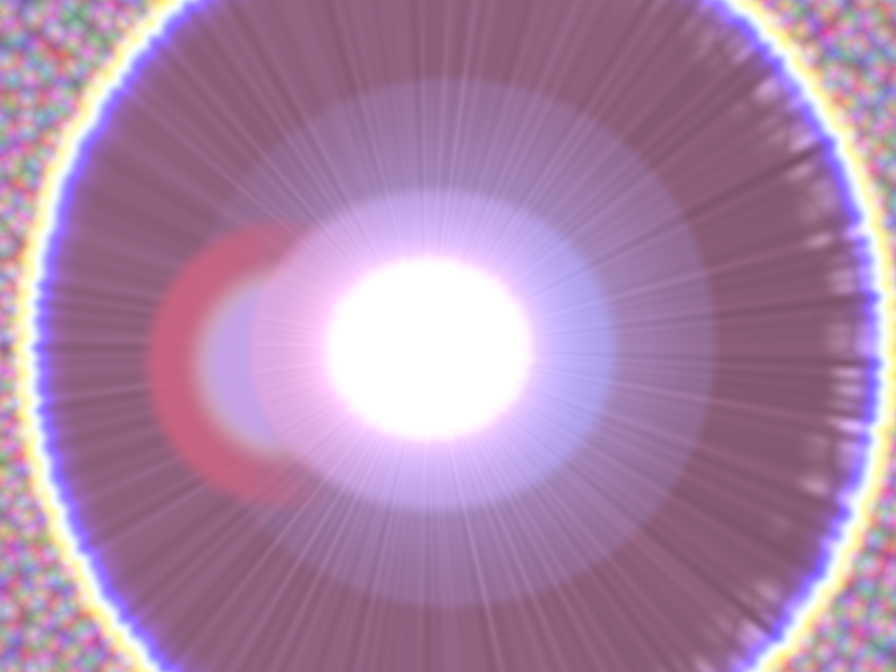
This background is drawn by a WebGL 2 fragment shader. Its source:

```glsl
#version 300 es
precision highp float;

uniform vec2 u_resolution;
out vec4 fragColor;

// Lengths are in canvas heights
const float TAU = 6.2831853;
const vec2 CORE_POS = vec2(0.637, 0.481);
const vec2 CORE_RADII = vec2(0.151, 0.133);
const vec2 RIM_POS = vec2(0.681, 0.481);
const vec2 RIM_RADII = vec2(0.636, 0.676);
const vec3 RIM_SHIFT = vec3(0.009, 0.006, -0.008);
const float RIM_WIDTH = 0.018;
const vec2 OUTER_POS = vec2(0.672, 0.490);
const float OUTER_RADIUS = 0.393;
const vec2 INNER_POS = vec2(0.647, 0.479);
const vec2 INNER_RADII = vec2(0.268, 0.238);
const vec2 GHOST_POS = vec2(0.432, 0.458);
const float GHOST_RADIUS = 0.213;
const float GHOST_HOLE = 0.142;
const float SPOKES = 150.0;

const vec3 MAUVE = vec3(0.565, 0.380, 0.500);
const vec3 DUSK = vec3(0.515, 0.345, 0.445);
const vec3 LILAC = vec3(0.640, 0.530, 0.750);
const vec3 VIOLET = vec3(0.760, 0.650, 0.930);
const vec3 PINK = vec3(0.850, 0.640, 0.870);
const vec3 BLUE = vec3(0.680, 0.640, 0.960);
const vec3 ROSE = vec3(0.790, 0.390, 0.510);
const vec3 CREAM = vec3(0.800, 0.680, 0.770);
const vec3 ASH = vec3(0.660, 0.540, 0.660);

vec2 hash2(vec2 p) {
    vec3 h = fract(p.xyx * vec3(0.1031, 0.1030, 0.0973));
    h += dot(h, h.yzx + 33.33);
    return fract((h.xx + h.yz) * h.zy);
}

// Cellular distance, wrapping around the circle along x
float cells(vec2 p, float period, float seed) {
    vec2 base = floor(p);
    float nearest = 2.0;
    for (int j = -1; j <= 1; j++) {
        for (int i = -1; i <= 1; i++) {
            vec2 cell = base + vec2(i, j);
            vec2 key = vec2(mod(cell.x, period), cell.y) + seed;
            nearest = min(nearest, length(cell + hash2(key) - p));
        }
    }
    return nearest;
}

// Whole frequencies keep the layered sines seamless in angle
float rays(float angle, float frequency) {
    float sum = 0.0;
    for (int i = 0; i < 6; i++) {
        float k = float(i);
        float n = floor(frequency * (1.0 + 0.43 * k));
        sum += sin(n * angle + k * k * 1.7 + 2.0 * sin(angle * (3.0 + k)));
    }
    return sum / 6.0;
}

// Distance to an ellipse edge, scaled by its width
float ellipse(vec2 p, vec2 radii) {
    return (length(p / radii) - 1.0) * radii.x;
}

float inside(float d, float softness) {
    return 1.0 - smoothstep(-softness, softness, d);
}

void main() {
    vec2 p = gl_FragCoord.xy / u_resolution.y;
    vec2 fromCore = p - CORE_POS;
    float radius = length(fromCore);
    float angle = atan(fromCore.y, fromCore.x);
    float turn = angle / TAU + 0.5;
    float fineRays = rays(angle, 47.0);
    float wideRays = rays(angle, 13.0);
    float right = smoothstep(0.1, 0.6, fromCore.x);

    // Mauve field with radial streaks
    vec3 color = mix(MAUVE, DUSK, right * 0.8);
    color += MAUVE * (0.07 * fineRays + 0.05 * wideRays);
    color += 0.10 * pow(max(fineRays, 0.0), 2.0) * smoothstep(0.6, 0.2, radius);

    // Nested halos, pink on the left and blue on the right
    float outer = length(p - OUTER_POS) - OUTER_RADIUS;
    float outerFill = inside(outer, 0.012) * mix(0.42, 1.0, smoothstep(0.0, -0.17, outer));
    outerFill *= mix(0.55, 1.0, smoothstep(-0.38, -0.05, fromCore.x));
    color = mix(color, LILAC + 0.03 * fineRays, outerFill * 0.9);
    float inner = ellipse(p - INNER_POS, INNER_RADII);
    vec3 tint = mix(PINK, VIOLET, smoothstep(-0.22, -0.02, fromCore.x));
    tint = mix(tint, BLUE, smoothstep(0.08, 0.25, fromCore.x));
    float innerFill = inside(inner, 0.018);

    // Red crescent around a lilac hole
    float ghost = length(p - GHOST_POS);
    float fade = smoothstep(0.10, -0.06, p.x - GHOST_POS.x);
    float crescent = inside(ghost - GHOST_RADIUS, 0.018) * fade;
    color = mix(color, ROSE, crescent * mix(0.55, 0.9, smoothstep(0.02, -0.15, p.x - GHOST_POS.x)));
    float hole = inside(ghost - GHOST_HOLE, 0.025) * fade;
    color = mix(color, mix(VIOLET, CREAM, smoothstep(0.10, 0.14, ghost)), hole * 0.9);
    color = mix(color, tint + 0.025 * fineRays, innerFill * mix(0.72, 0.92, smoothstep(0.0, -0.08, inner)));
    color.r += 0.05 * exp(-pow(inner / 0.008, 2.0)) * fade;

    // Bright core and its bloom
    float core = ellipse(fromCore, CORE_RADII) + 0.004 * wideRays + 0.003 * fineRays;
    color += vec3(0.26, 0.22, 0.16) * exp(-max(core, 0.0) / 0.045);
    color = mix(color, vec3(1.0), inside(core, 0.014));

    // Colored speckle beyond the rim, pale clumps just inside it
    float rim = ellipse(p - RIM_POS, RIM_RADII);
    vec2 polar = vec2(turn * SPOKES, radius * 32.0);
    vec3 speckle = vec3(cells(polar, SPOKES, 3.0), cells(polar, SPOKES, 41.0), cells(polar, SPOKES, 87.0));
    vec3 grain = ASH + 0.42 * (0.48 - speckle) + 0.06 * fineRays;
    grain += vec3(0.16, 0.12, 0.04) * exp(-max(rim, 0.0) / 0.04);
    color = mix(color, grain, smoothstep(0.0, 0.02, rim));
    float clump = 1.0 - smoothstep(0.1, 0.65, cells(polar * vec2(0.4, 0.55), SPOKES * 0.4, 19.0));
    float clumpBand = smoothstep(-0.13, -0.04, rim) * inside(rim, 0.01) * right;
    color += vec3(0.20, 0.22, 0.22) * clump * clumpBand * (0.7 + fineRays);

    // Ragged rim split into yellow, white and blue
    float ragged = rim + 0.006 * fineRays + 0.004 * wideRays;
    vec3 band = exp(-pow(abs(ragged - RIM_SHIFT) / RIM_WIDTH, vec3(3.0)));
    color = mix(color, vec3(1.0), band);
    color += vec3(0.03, 0.02, 0.20) * exp(-pow((ragged + 0.028) / 0.022, 2.0));

    fragColor = vec4(clamp(color, 0.0, 1.0), 1.0);
}
```
